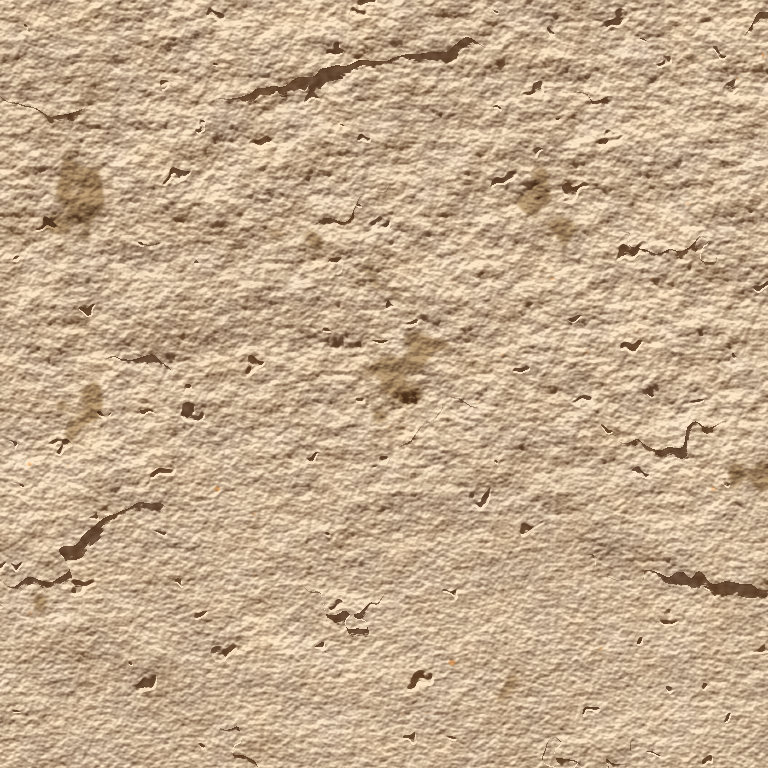
A three.js fragment shader for this texture:

```glsl
varying vec2 vUv;

vec2 hash2(vec2 p) {
  return fract(sin(vec2(dot(p, vec2(127.1, 311.7)), dot(p, vec2(269.5, 183.3)))) * 43758.55);
}

float gradientAt(vec2 cell, vec2 offset) {
  float angle = 6.2832 * hash2(cell).x;
  return dot(vec2(cos(angle), sin(angle)), offset);
}

float noise(vec2 p) {
  vec2 i = floor(p), f = p - i;
  vec2 u = f * f * f * (f * (f * 6.0 - 15.0) + 10.0);
  vec2 e = vec2(1.0, 0.0);
  return mix(mix(gradientAt(i, f), gradientAt(i + e, f - e), u.x),
             mix(gradientAt(i + e.yx, f - e.yx), gradientAt(i + e.xx, f - e.xx), u.x), u.y);
}

// Weathered stone above, smoother stone below
float roughness(vec2 p) {
  return mix(0.45, 1.1, smoothstep(0.2, 0.6, p.y + 0.35 * noise(p * 3.0 + 4.0)));
}

// Scattered elongated holes of varied size
float pits(vec2 p) {
  vec2 q = p * 17.0 + 0.25 * vec2(noise(p * 60.0), noise(p * 60.0 + 31.0));
  vec2 cell = floor(q);
  float depth = 0.0;
  for (int y = -1; y <= 1; y++) {
    for (int x = -1; x <= 1; x++) {
      vec2 c = cell + vec2(float(x), float(y));
      vec2 pick = hash2(c + 71.0);
      vec2 d = q - c - hash2(c);
      d.y -= (pick.y - 0.4) * 0.7 * d.x;
      float radius = mix(0.07, 0.24, pick.y * pick.y);
      float hole = 1.0 - smoothstep(0.45, 1.1, length(d * vec2(0.75, 1.5)) / radius);
      depth = max(depth, hole * step(pick.x, 0.33) * (0.4 + 2.5 * radius));
    }
  }
  return depth;
}

// Broken scarps whose upper side stands proud
float ledges(vec2 p) {
  float level = p.y * 4.3 + 0.9 * noise(p * 2.6 + 7.0) + 0.3 * noise(p * 10.0)
              + 0.12 * noise(p * 37.0);
  float patches = smoothstep(0.04, 0.38, noise(p * vec2(3.7, 4.5) + 19.0) + 0.25 * noise(p * 13.0));
  return patches * (1.0 - fract(level));
}

float height(vec2 p) {
  float rough = roughness(p);
  vec2 q = p * vec2(0.88, 1.1);
  float h = rough * (0.012 * noise(q * 14.0) + 0.008 * noise(q * 34.0 + 5.0));
  h += (0.4 + 0.6 * rough) * 0.0047 * noise(q * 75.0 + 11.0);
  h += 0.0028 * noise(q * 150.0 + 23.0) + 0.0012 * noise(q * 240.0 + 47.0);
  return h + 0.017 * ledges(p) - 0.011 * pits(p);
}

void main() {
  vec2 p = vUv;
  vec2 sun = normalize(vec2(-0.35, 1.0));
  float h = height(p);

  // Slope facing the sun
  float slope = (h - height(p + sun * 0.0018)) / 0.0018;

  // Cast shadow, marched toward the sun
  float excess = 0.0;
  float reach = 0.0018;
  for (int i = 0; i < 9; i++) {
    excess = max(excess, height(p + sun * reach) - h - 0.66 * reach);
    reach *= 1.34;
  }
  float shadow = smoothstep(0.0002, 0.0028, excess);

  // Sunlit tone with grain and broad staining
  float grain = noise(p * 95.0 + 3.0);
  float stain = noise(p * 4.0 + 13.0) + 0.4 * noise(p * 12.0);
  float tone = 0.74 + 0.42 * clamp(slope, -1.1, 0.8) + 0.14 * grain + 0.08 * stain;
  tone = mix(tone, 0.08 + 0.15 * grain, shadow * 0.92);
  tone = clamp(tone, -0.12, 1.08);
  vec3 color = mix(vec3(0.32, 0.20, 0.11), vec3(0.94, 0.85, 0.73), tone);

  // Warm and rosy drift, brown crust, rusty flecks
  color += vec3(0.012, 0.0, -0.025) * noise(p * 22.0 + 9.0);
  float crust = smoothstep(0.42, 0.5, noise(p * vec2(5.0, 6.5) + 37.0) + 0.25 * noise(p * 28.0));
  color = mix(color, color * vec3(0.76, 0.70, 0.60), crust);
  float rust = smoothstep(0.48, 0.6, noise(p * 62.0 + 53.0)) * smoothstep(0.1, 0.3, stain);
  color = mix(color, color * vec3(0.98, 0.80, 0.60), rust);

  gl_FragColor = vec4(color, 1.0);
}
```
